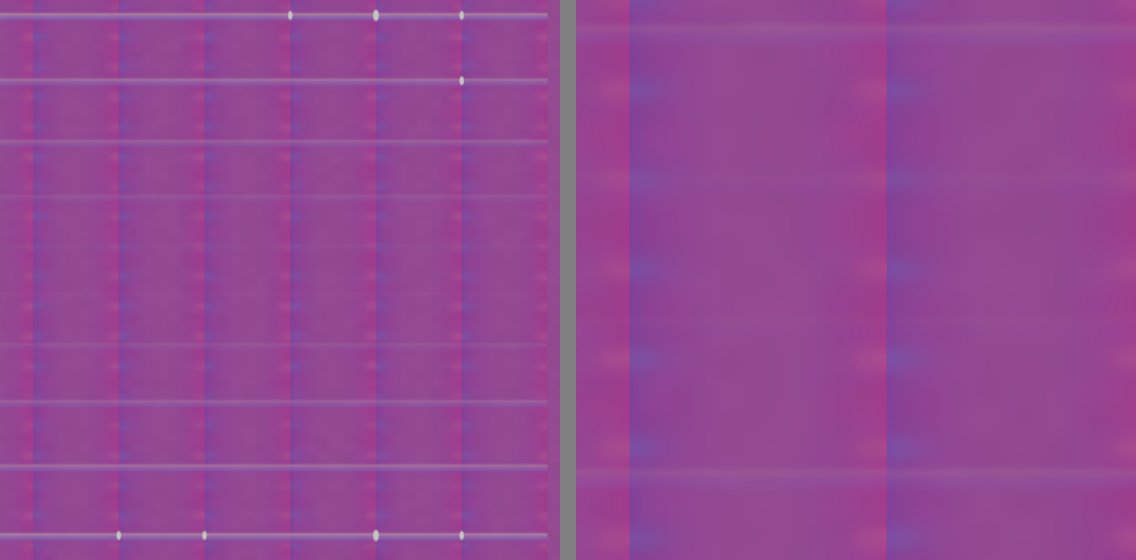
Left, the full canvas; right, a detail of the centre.
Write a WebGL 1 fragment shader that draws this pattern.

```glsl
precision highp float;

uniform vec2 u_resolution;

const vec3 BASE = vec3(0.58, 0.29, 0.57);
const vec3 HAZE = vec3(0.55, 0.26, 0.595);
const vec3 SEAM_PINK = vec3(0.66, 0.22, 0.54);
const vec3 SEAM_BLUE = vec3(0.49, 0.25, 0.60);
const vec3 SPOT_WARM = vec3(0.70, 0.34, 0.56);
const vec3 SPOT_COOL = vec3(0.46, 0.36, 0.68);
const vec3 LINE_WARM = vec3(0.68, 0.51, 0.61);
const vec3 LINE_COOL = vec3(0.53, 0.42, 0.71);
const vec3 CHIP = vec3(0.76, 0.77, 0.75);

const float SEAM_FIRST = 0.0590;
const float SEAM_PITCH = 0.1531;
const float SEAM_LAST = 6.0;
const float SPOT_FIRST = 0.0130;
const float SPOT_PITCH = 0.0534;
const float LINE_FIRST = 0.0273;
const float LINE_PITCH = 0.1032;
const float LINE_LAST = 9.0;
const float LINE_WIDTH = 0.0045;
const vec2 CHIP_RADIUS = vec2(0.0040, 0.0075);
const float PI = 3.14159265;

float hash(vec2 p) {
  return fract(sin(dot(p, vec2(12.9898, 78.233))) * 43758.5453);
}

float noise(vec2 p) {
  vec2 i = floor(p);
  vec2 f = fract(p);
  f = f * f * (3.0 - 2.0 * f);
  return mix(mix(hash(i), hash(i + vec2(1.0, 0.0)), f.x),
             mix(hash(i + vec2(0.0, 1.0)), hash(i + 1.0), f.x), f.y);
}

float bell(float d, float width) {
  return exp(-d * d / (width * width));
}

// Line height, measured downward, with uneven spacing.
float lineHeight(float row) {
  float t = row / LINE_LAST;
  return LINE_FIRST + LINE_PITCH * row
       + 0.026 * sin(2.0 * PI * t) - 0.009 * sin(PI * t);
}

// Worn crossings gather on the outermost lines.
float isChipped(float row, float seam) {
  float inside = step(0.5, seam) * step(seam, SEAM_LAST - 0.5);
  float upper = step(row, 1.5) * step(2.5 + 2.0 * row, seam);
  float lower = step(LINE_LAST - 0.5, row) * step(0.5, mod(seam, 3.0));
  return inside * max(upper, lower);
}

void main() {
  vec2 p = gl_FragCoord.xy / u_resolution;
  p.y = 1.0 - p.y;
  float pixel = 1.0 / min(u_resolution.x, u_resolution.y);

  float column = (p.x - SEAM_FIRST) / SEAM_PITCH;
  float seam = floor(column + 0.5);
  float across = (column - seam) * SEAM_PITCH;
  float away = abs(across);
  float rightSide = smoothstep(-pixel, pixel, across);

  float beat = (p.y - SPOT_FIRST) / SPOT_PITCH;
  float spotRow = floor(beat + 0.5);
  float along = (beat - spotRow) * SPOT_PITCH;
  float spot = bell(along, 0.008) * mix(0.5, 1.0, hash(vec2(spotRow, 3.0)));
  float lobe = 0.5 - 0.5 * cos(2.0 * PI * beat);

  // Broad haze and magenta lobes between the spots
  vec3 color = mix(BASE, HAZE, 0.6 * bell(away, 0.045));
  color = mix(color, vec3(0.61, 0.25, 0.56), 0.45 * lobe * bell(away - 0.018, 0.020));

  // Seam: pink on the left, blue on the right
  float glow = exp(-away / mix(0.016, 0.013, rightSide));
  color = mix(color, mix(SEAM_PINK, SEAM_BLUE, rightSide), 0.85 * glow);
  color = mix(color, mix(SPOT_WARM, SPOT_COOL, rightSide),
              0.55 * spot * bell(away - 0.004, 0.016));

  // Horizontal lines, fading toward the middle
  float chips = 0.0;
  for (int i = 0; i < 10; i++) {
    float row = float(i);
    float d = p.y - lineHeight(row);
    float strength = pow(abs(2.0 * row / LINE_LAST - 1.0), 1.4);
    color = mix(color, HAZE, 0.35 * strength * bell(d, 0.016));
    color = mix(color, LINE_COOL, 0.80 * strength * bell(d - 0.0035, LINE_WIDTH));
    color = mix(color, LINE_WARM, 0.85 * strength * bell(d + 0.0015, LINE_WIDTH * 0.7));

    float enlarged = 1.0 + 0.3 * step(abs(seam - 4.0), 0.5);
    vec2 radius = CHIP_RADIUS * enlarged;
    float oval = (length(vec2(across, d) / radius) - 1.0) * radius.x;
    chips = max(chips, isChipped(row, seam) * (1.0 - smoothstep(-pixel, pixel, oval)));
  }

  // Plain margin after the last seam
  float edge = SEAM_FIRST + SEAM_LAST * SEAM_PITCH;
  color = mix(color, BASE, smoothstep(-pixel, pixel, p.x - edge));

  // Faint mottling
  color += 0.012 * (noise(p * vec2(45.0, 60.0)) - 0.5);
  color = mix(color, CHIP, chips);
  gl_FragColor = vec4(color, 1.0);
}
```
